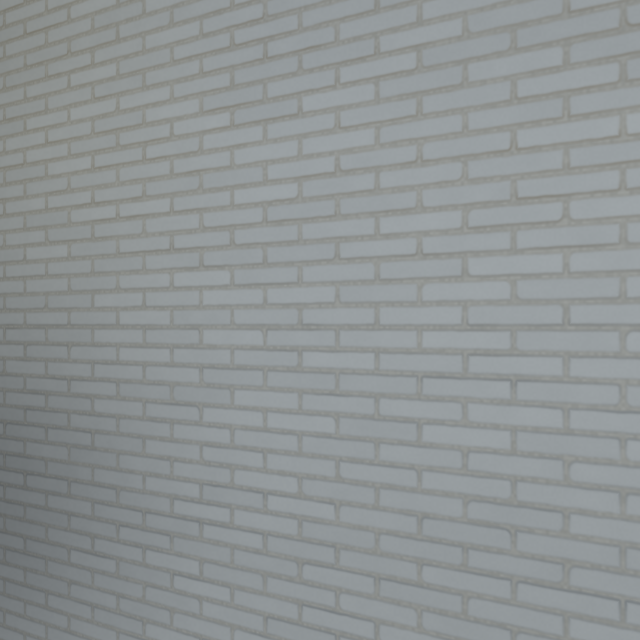
A WebGL 1 fragment shader for this texture:

```glsl
precision highp float;
// A pale grey brick wall in running bond, seen at an angle and receding to the left.
// Canvas points are projected onto the wall; each brick is a rounded box with worn
// corners and patchy shaded edges, under soft light that fades at the left.

uniform vec2 u_resolution;

#define RECESSION 0.745
#define HALF_BRICKS 32.3
#define HALF_BRICK_SHIFT 1.226
#define COURSE_HEIGHT 0.02448
#define HORIZON 0.492
#define BRICK_ASPECT 4.2
#define JOINT 0.20
#define BRICK_COLOR vec3(0.612, 0.637, 0.648)
#define MORTAR_COLOR vec3(0.578, 0.589, 0.578)
#define COOL_SHADE vec3(0.475, 0.500, 0.515)
#define WARM_SHADE vec3(0.510, 0.500, 0.465)

float hash(vec2 p) {
  vec3 q = fract(vec3(p.xyx) * 0.1031);
  q += dot(q, q.yzx + 33.33);
  return fract((q.x + q.y) * q.z);
}

float noise(vec2 p) {
  vec2 i = floor(p), f = fract(p);
  f = f * f * (3.0 - 2.0 * f);
  return mix(mix(hash(i), hash(i + vec2(1.0, 0.0)), f.x),
             mix(hash(i + vec2(0.0, 1.0)), hash(i + vec2(1.0, 1.0)), f.x), f.y);
}

float roundedBox(vec2 p, vec2 halfSize, float radius) {
  vec2 q = abs(p) - halfSize + radius;
  return length(max(q, 0.0)) + min(max(q.x, q.y), 0.0) - radius;
}

// Brightness over the canvas: dim left side, darkest low down on the left.
float roomLight(vec2 uv) {
  vec2 pool = (uv - vec2(-0.02, 0.24)) / vec2(0.24, 0.27);
  float light = 1.0 - 0.12 * exp(-4.0 * uv.x);
  light -= 0.15 * exp(-dot(pool, pool));
  light -= 0.05 * (1.0 - smoothstep(0.0, 0.6, uv.y));
  return light - 0.03 * smoothstep(0.75, 1.0, uv.y);
}

void main() {
  vec2 uv = gl_FragCoord.xy / u_resolution;

  // Perspective projection onto the wall, measured in half bricks and courses.
  float nearness = 1.0 + RECESSION * uv.x;
  float along = HALF_BRICKS * uv.x / nearness - HALF_BRICK_SHIFT;
  float height = (uv.y - HORIZON) / (COURSE_HEIGHT * nearness) + 0.1;
  float course = floor(height);
  float bond = 0.5 * (along + course);
  vec2 brick = vec2(floor(bond), course);
  vec2 seed = brick + 100.0;
  vec2 p = (vec2(fract(bond), fract(height)) - 0.5) * vec2(BRICK_ASPECT, 1.0);
  vec2 wall = vec2(along * 0.5 * BRICK_ASPECT, height) + 100.0;
  float pixel = 1.0 / (u_resolution.y * COURSE_HEIGHT * nearness);

  // Brick outline with a different wear on every corner.
  float wear = hash(seed * 4.0 + step(0.0, p));
  float radius = mix(0.05, 0.32, wear * wear * wear);
  vec2 halfSize = 0.5 * (vec2(BRICK_ASPECT, 1.0) - JOINT);
  halfSize -= 0.02 * vec2(hash(seed + 7.3), hash(seed + 19.1));
  float d = roundedBox(p, halfSize, radius);
  d += 0.035 * (noise(wall * 2.5) - 0.5);
  float soft = 0.05 + 0.6 * pixel;
  float face = 1.0 - smoothstep(-soft, soft, d);

  // Faces vary slightly in tone; the mortar is grainy.
  vec3 brickTone = BRICK_COLOR + 0.018 * (hash(seed + 3.7) - 0.5);
  brickTone += 0.012 * (noise(wall * vec2(0.9, 2.0)) - 0.5);
  vec3 mortarTone = MORTAR_COLOR + 0.045 * (noise(wall * 7.0) - 0.5);
  vec3 color = mix(mortarTone, brickTone, face);

  // Thin shaded edges, strongest on the side turned to the horizon.
  float lineWidth = 0.05 + 0.5 * pixel;
  float line = exp(-pow(d / lineWidth, 2.0)) * 0.07 / (0.05 + 0.4 * pixel);
  float side = 1.0 - smoothstep(-0.42, 0.1, p.y * sign(height));
  float patchy = mix(0.45, 1.0, noise(wall * vec2(0.7, 1.6) + 40.0));
  float strength = (0.28 + 0.45 * side) * patchy * mix(0.6, 1.1, hash(seed + 11.9));
  vec3 shade = mix(COOL_SHADE, WARM_SHADE, smoothstep(0.3, 0.8, uv.y));
  color = mix(color, shade, clamp(line * strength, 0.0, 0.85));

  // Light, a slight warmth toward the upper left, and fine grain.
  color *= roomLight(uv);
  float warmth = (1.0 - smoothstep(0.0, 0.5, uv.x)) * smoothstep(0.1, 0.9, uv.y);
  color += vec3(0.008, 0.002, -0.014) * warmth;
  color += 0.008 * (noise(uv * 256.0) - 0.5);
  gl_FragColor = vec4(color, 1.0);
}
```
